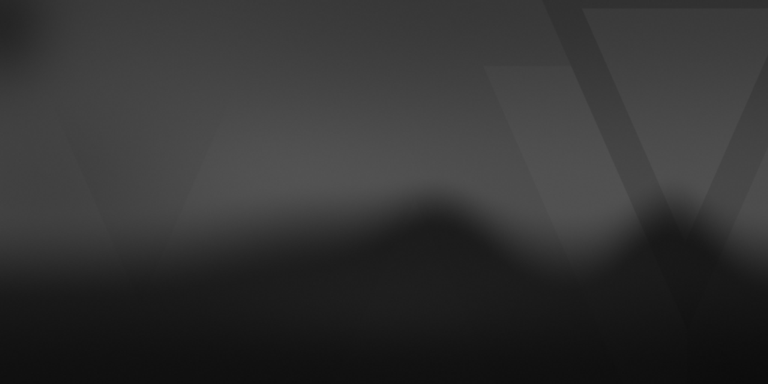
This background is drawn by a Shadertoy shader. Its source:

```glsl
// Dark grey studio backdrop: a soft glow above a rolling shadow, with faint slanted panels.

// Canvas units: x runs 0..2, y runs 0..1 from the lower left.
const float SKY_TOP = 0.215;
const float SKY_LOW = 0.300;
const float GROUND_TOP = 0.108;
const float GROUND_LOW = 0.062;
const float HORIZON = 0.335;
const float SLANT = 0.44;              // sideways run per unit of height
const vec2 INNER_APEX = vec2(1.784, 0.367);
const vec2 OUTER_APEX = vec2(1.790, 0.140);
const vec2 LEFT_APEX = vec2(0.365, 0.206);
const vec2 PEAK_APEX = vec2(1.080, 0.480);
const float INNER_TOP = 0.978;
const float PANEL_TOP = 0.828;
const float PANEL_WIDTH = 0.229;
const float GRAIN = 0.005;
const vec3 TINT = vec3(1.0);

float hash(vec2 p) {
    vec3 q = fract(vec3(p.xyx) * 0.1031);
    q += dot(q, q.yzx + 33.33);
    return fract((q.x + q.y) * q.z);
}

float bell(float x, float center, float width) {
    float d = (x - center) / width;
    return exp(-d * d);
}

float glow(vec2 p, vec2 center, vec2 size) {
    vec2 d = (p - center) / size;
    return exp(-dot(d, d));
}

// Positive inside a V that opens upward
float wedge(vec2 p, vec2 apex) {
    return (p.y - apex.y) * SLANT - abs(p.x - apex.x);
}

float fill(float d, float soft) {
    return smoothstep(-soft, soft, d);
}

float horizonHeight(float x) {
    return HORIZON + 0.075 * bell(x, 0.88, 0.36)
         + 0.095 * bell(x, 1.16, 0.17)
         + 0.125 * bell(x, 1.75, 0.145);
}

float skyShade(vec2 p) {
    float shade = mix(SKY_LOW, SKY_TOP, smoothstep(0.50, 1.03, p.y));
    shade += 0.025 * glow(p, vec2(0.75, 0.56), vec2(0.42, 0.16));
    shade += 0.022 * glow(p, vec2(0.45, 0.90), vec2(0.45, 0.25));
    shade -= 0.050 * glow(p, vec2(0.10, 0.50), vec2(0.38, 0.22));
    shade -= 0.085 * glow(p, vec2(0.00, 0.93), vec2(0.13, 0.15));
    return shade;
}

float groundShade(vec2 p) {
    float shade = mix(GROUND_LOW, GROUND_TOP, smoothstep(0.0, 0.32, p.y));
    return shade + 0.020 * glow(p, vec2(1.00, 0.19), vec2(0.38, 0.10))
                 - 0.012 * bell(p.x, 2.0, 0.35);
}

// Brightness offsets of the slanted panels
float panelShade(vec2 p, float soft) {
    float outerDistance = wedge(p, OUTER_APEX);
    float inner = fill(wedge(p, INNER_APEX), soft) * fill(INNER_TOP - p.y, soft);
    float outer = fill(outerDistance, soft);
    float strip = fill(outerDistance + PANEL_WIDTH, soft) * (1.0 - outer)
                * fill(PANEL_TOP - p.y, soft) * step(p.x, OUTER_APEX.x);
    float leftV = fill(wedge(p, LEFT_APEX), soft) * (1.0 - smoothstep(0.55, 0.8, p.y));
    float peak = fill(-(p.y - PEAK_APEX.y) * SLANT - abs(p.x - PEAK_APEX.x), soft);
    return 0.034 * inner - 0.024 * outer + 0.016 * strip
         - 0.010 * leftV + 0.008 * peak;
}

void mainImage(out vec4 fragColor, in vec2 fragCoord) {
    vec2 p = fragCoord / iResolution.xy * vec2(2.0, 1.0);
    float soft = 1.2 / iResolution.y;

    // Soft boundary, sharper around the two hills
    float blur = 0.125 - 0.050 * bell(p.x, 1.15, 0.22) - 0.035 * bell(p.x, 1.75, 0.20);
    float height = horizonHeight(p.x);
    float light = smoothstep(height - blur, height + blur, p.y);
    float shade = mix(groundShade(p), skyShade(p), light);

    // Panels fade inside the shadow
    shade += panelShade(p, soft) * mix(0.22, 1.0, light);

    // Fine grain on a canvas-sized grid
    shade += GRAIN * (hash(floor(p * 256.0)) - 0.5);
    fragColor = vec4(TINT * clamp(shade, 0.0, 1.0), 1.0);
}
```
